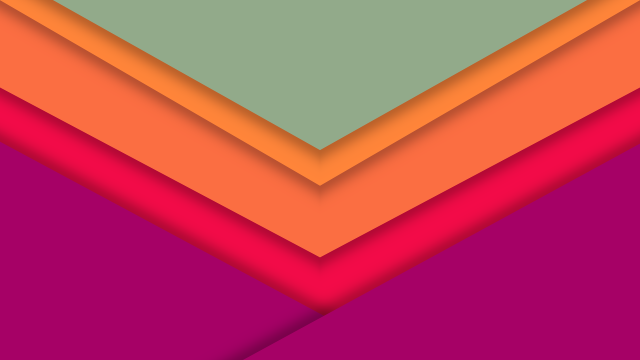
A Shadertoy shader for this background:

```glsl
#define PURPLE vec3(0.650, 0.005, 0.400)
#define RED    vec3(0.953, 0.045, 0.282)
#define CORAL  vec3(0.986, 0.430, 0.258)
#define AMBER  vec3(1.000, 0.520, 0.225)
#define SAGE   vec3(0.573, 0.667, 0.541)
#define SHADOW_WIDTH 0.030
#define SHADOW_DEPTH 0.26

// Signed distance to the line y = height + slope * x, positive above it
float aboveLine(vec2 p, float height, float slope) {
    return (p.y - height - slope * p.x) / sqrt(1.0 + slope * slope);
}

// Signed distance to a downward chevron, negative inside
float chevron(vec2 p, float tip, float slope) {
    return -aboveLine(vec2(abs(p.x), p.y), tip, slope);
}

// Lay a paper sheet over the base, with a soft shadow outside its edge
vec3 layPaper(vec3 base, vec3 paper, float dist) {
    float reach = max(dist, 0.0) / SHADOW_WIDTH;
    base *= 1.0 - SHADOW_DEPTH * exp(-reach * reach);
    float halfPixel = 0.6 / iResolution.y;
    return mix(paper, base, smoothstep(-halfPixel, halfPixel, dist));
}

void mainImage(out vec4 fragColor, in vec2 fragCoord) {
    // Centred in x, one unit per canvas height
    vec2 p = vec2(fragCoord.x - 0.5 * iResolution.x, fragCoord.y) / iResolution.y;

    // Lower sheets, the right one overlapping the left
    vec3 color = RED;
    color = layPaper(color, PURPLE, aboveLine(p, 0.1287, -0.5375));
    color = layPaper(color, PURPLE, aboveLine(p, 0.1167, 0.5450));

    // Nested chevrons, front sheet last
    color = layPaper(color, CORAL, chevron(p, 0.285, 0.531));
    color = layPaper(color, AMBER, chevron(p, 0.484, 0.580));
    color = layPaper(color, SAGE, chevron(p, 0.583, 0.562));

    fragColor = vec4(color, 1.0);
}
```
